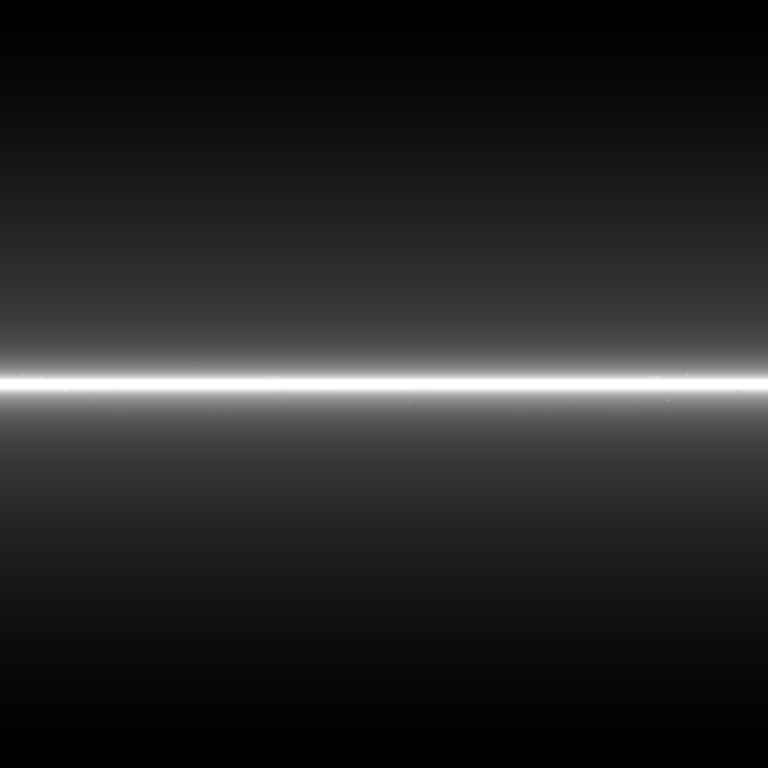
A three.js fragment shader for this background:

```glsl
// A glowing white horizon line on black: a wide falloff reaches the top and
// bottom edges, a tight halo and a narrow core brighten the middle, and faint
// tinted specks from a hashed grid drift close to the line.

varying vec2 vUv;

const float HORIZON = 0.5;
const float SPECK_CELL = 0.018;

vec3 hash3(vec2 cell) {
  vec3 p = fract(vec3(cell.xyx) * vec3(0.1031, 0.1030, 0.0973));
  p += dot(p, p.yzx + 33.33);
  return fract((p.xxy + p.yzz) * p.zyx);
}

// Wide light that reaches black at the canvas edge
float ambientGlow(float dist, float strength, float falloff) {
  return strength * pow(max(1.0 - 2.0 * dist, 0.0), falloff);
}

float halo(float dist, float strength, float width) {
  return strength * exp(-dist / width);
}

float core(float dist, float strength, float width) {
  float t = dist / width;
  return strength * exp(-t * t);
}

// One soft tinted dot in some cells of a grid
vec3 specks(vec2 uv, float cellSize, float density, float radius) {
  vec2 grid = uv / cellSize;
  vec2 cell = floor(grid);
  vec3 seed = hash3(cell);
  vec3 tint = hash3(cell + 57.0) - 0.35;
  vec2 center = 0.25 + 0.5 * seed.xy;
  float dist = length(fract(grid) - center) * cellSize;
  float dot1 = 1.0 - smoothstep(0.3 * radius, radius, dist);
  return tint * dot1 * step(seed.z, density);
}

void main() {
  float height = vUv.y - HORIZON;
  float dist = abs(height);

  // The lower side has a wider halo and fades to black a little sooner
  float above = step(0.0, height);
  float falloff = mix(1.65, 1.5, above);
  float haloWidth = mix(0.023, 0.020, above);

  float light = ambientGlow(dist, 0.3, falloff);
  light += halo(dist, 0.7, haloWidth);
  light += core(dist, 0.22, 0.009);

  // Specks only show near the line
  float speckFade = core(dist, 0.1, 0.03);
  vec3 color = vec3(min(light, 1.0));
  color += specks(vUv, SPECK_CELL, 0.22, 0.004) * speckFade;

  gl_FragColor = vec4(clamp(color, 0.0, 1.0), 1.0);
}
```
